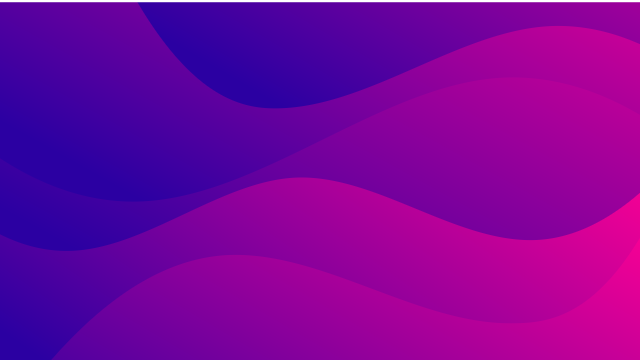
A WebGL 1 fragment shader for this background:

```glsl
precision highp float;
// Five stacked wavy sheets, each filled with its own blue to pink ramp.
// Every sheet lies under a smooth edge built from eased crests, troughs
// and power-curve tails; a thin pale strip closes the top.

#define DEEP_BLUE vec3(0.17, 0.0, 0.635)
#define HOT_PINK vec3(1.0, 0.0, 0.58)
#define STRIP_COLOR vec3(1.0)
#define STRIP_HEIGHT 0.0062
#define SHEETS 4

uniform vec2 u_resolution;

// Eased rise or fall between two extrema, with a tail (amount, power) each side.
float wave(float x, vec2 first, vec2 last, vec2 leftTail, vec2 rightTail) {
  float y = mix(first.y, last.y, smoothstep(first.x, last.x, x));
  y += leftTail.x * pow(max(first.x - x, 0.0), leftTail.y);
  return y + rightTail.x * pow(max(x - last.x, 0.0), rightTail.y);
}

// Upper edge height of a sheet, counted from back to front.
float sheetEdge(int sheet, float x) {
  if (sheet == 0) {
    return wave(x, vec2(0.430, 0.699), vec2(0.872, 0.928),
                vec2(8.65, 2.2), vec2(-3.1, 2.0));
  }
  if (sheet == 1) {
    return wave(x, vec2(0.208, 0.440), vec2(0.801, 0.785),
                vec2(2.78, 2.0), vec2(-2.63, 2.0));
  }
  if (sheet == 2) {
    float trough = 0.829;
    float crest = 0.471;
    float y = wave(x, vec2(0.104, 0.303), vec2(crest, 0.507),
                   vec2(4.27, 2.0), vec2(0.0, 2.0));
    float beyond = max(x - trough, 0.0);
    return y - 0.174 * smoothstep(crest, trough, x) + 4.5 * beyond * beyond;
  }
  return wave(x, vec2(0.368, 0.292), vec2(0.797, 0.102),
              vec2(-3.52, 2.0), vec2(12.8, 2.5));
}

// Ramp of a sheet: offset, horizontal gain, vertical gain.
vec3 sheetRamp(int sheet) {
  if (sheet == 0) return vec3(-0.40, 0.60, 0.60);
  if (sheet == 1) return vec3(-0.23, 0.53, 0.54);
  if (sheet == 2) return vec3(-0.05, 0.72, 0.58);
  return vec3(0.12, 0.63, 0.60);
}

vec3 rampColor(vec3 ramp, vec2 uv) {
  float warmth = clamp(dot(ramp, vec3(1.0, uv)), 0.0, 1.0);
  return mix(DEEP_BLUE, HOT_PINK, warmth);
}

void main() {
  vec2 uv = gl_FragCoord.xy / u_resolution;
  vec2 pixel = 1.0 / u_resolution;

  // Rearmost sheet
  vec3 color = rampColor(vec3(-0.735, 0.66, 0.63), uv);

  // Front sheets, smoothed across the slope of each edge
  for (int i = 0; i < SHEETS; i++) {
    float edge = sheetEdge(i, uv.x);
    float slope = (sheetEdge(i, uv.x + pixel.x) - edge) / pixel.y;
    float inside = (edge - uv.y) / pixel.y / sqrt(1.0 + slope * slope);
    color = mix(color, rampColor(sheetRamp(i), uv), clamp(inside + 0.5, 0.0, 1.0));
  }

  // Pale strip along the top
  float strip = (uv.y - 1.0 + STRIP_HEIGHT) / pixel.y;
  color = mix(color, STRIP_COLOR, clamp(strip + 0.5, 0.0, 1.0));

  gl_FragColor = vec4(color, 1.0);
}
```
